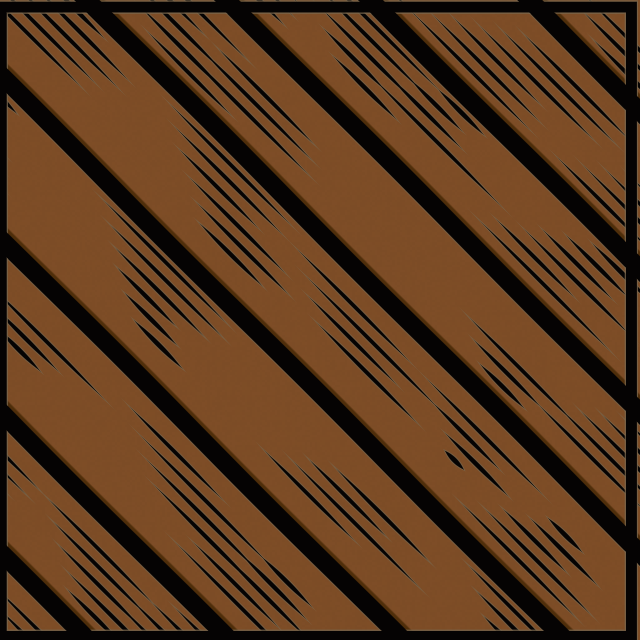
Reproduce this texture procedurally as a WebGL 2 fragment shader.

```glsl
#version 300 es
precision highp float;
// Diagonal brown wooden planks with black grooves, tapered grain strokes and a black frame.

#define GROOVE_HALF 0.0200   // half width of a groove, measured vertically
#define SHADOW_WIDTH 0.0100  // dark brown rim above each groove
#define RIM_WIDTH 0.0020     // pale line along the edges
#define LANE 0.0280          // spacing of grain strokes across a plank
#define CELL 0.4000          // spacing of stroke clusters along a plank
#define STROKE_HALF 0.0042   // half thickness of a grain stroke
#define STROKE_LENGTH 0.3300
#define CLUSTER_CHANCE 0.86
#define SEED 3.0

uniform vec2 u_resolution;
out vec4 fragColor;

const vec3 WOOD = vec3(0.49, 0.30, 0.15);
const vec3 SHADOW = vec3(0.31, 0.18, 0.04);
const vec3 RIM = vec3(0.47, 0.40, 0.30);
const vec3 INK = vec3(0.02, 0.01, 0.01);

// Uneven groove positions across the diagonal
const int GROOVES = 8;
const float GROOVE[GROOVES] = float[](-0.827, -0.579, -0.355, -0.137, 0.117, 0.371, 0.642, 0.863);

float hash(vec2 p) {
    return fract(sin(dot(p + SEED, vec2(127.1, 311.7))) * 43758.5453);
}

// Coverage of the region where a signed distance is negative
float fill(float dist, float aa) {
    return 1.0 - smoothstep(-0.5 * aa, 0.5 * aa, dist);
}

// Signed distance to the grain strokes: clusters of neighbouring lanes in each cell
float grainDistance(float along, float across, float plank) {
    float lane = floor(across / LANE);
    float offset = abs(across - (lane + 0.5) * LANE);
    float nearest = 1.0;
    for (int i = -1; i <= 1; i++) {
        float cell = floor(along / CELL) + float(i);
        vec2 id = vec2(cell, plank * 7.0);
        float count = 3.0 + floor(3.9 * hash(id));
        float index = lane - floor(hash(id + 1.3) * (8.0 - count));
        bool present = hash(id + 2.7) < CLUSTER_CHANCE;
        if (!present || index < 0.0 || index >= count) continue;

        // Strokes start in a slanted row and shorten towards one side
        float slant = hash(id + 4.1) < 0.65 ? 0.045 : -0.040;
        float rank = index / (count - 1.0);
        if (slant < 0.0) rank = 1.0 - rank;
        float vary = hash(id + vec2(lane * 3.1, 5.9));
        float taper = 0.85 * hash(id + 6.3) * rank;
        float size = STROKE_LENGTH * (1.0 - taper) * (0.75 + 0.5 * vary);
        float start = (cell + 0.25 * hash(id + 8.2)) * CELL + slant * index + 0.03 * vary;

        // Lens profile with pointed ends
        float u = (along - start) / size;
        float halfWidth = STROKE_HALF * (1.0 + 0.4 * taper) * 4.0 * u * (1.0 - u);
        nearest = min(nearest, offset - halfWidth);
    }
    return nearest;
}

void main() {
    vec2 p = gl_FragCoord.xy / u_resolution;
    p.y = 1.0 - p.y;
    float pixel = 1.0 / min(u_resolution.x, u_resolution.y);
    float aa = 2.0 * pixel;

    // Diagonal axes: along runs down the plank, across runs from plank to plank
    float along = p.x + p.y;
    float across = p.y - p.x;

    // Nearest groove and the plank that holds this point
    float plank = 0.0;
    float plankStart = GROOVE[0] - 0.24;
    float side = 1.0;
    for (int i = 0; i < GROOVES; i++) {
        float center = GROOVE[i] + 0.0015 * sin(along * 7.0 + float(i) * 2.4);
        float d = across - center;
        if (abs(d) < abs(side)) side = d;
        if (d > 0.0) {
            plank = float(i + 1);
            plankStart = GROOVE[i];
        }
    }

    // Wood with a faint mottling
    vec3 color = WOOD * (0.99 + 0.02 * hash(floor(p * 256.0)));

    // Grain strokes with pale outlines
    float grain = grainDistance(along, across - plankStart - GROOVE_HALF, plank);
    color = mix(color, RIM, 0.8 * fill(grain - RIM_WIDTH, aa));
    color = mix(color, INK, fill(grain, aa));

    // Grooves: shadow above, pale rim below, black core
    float groove = abs(side) - GROOVE_HALF;
    if (side < 0.0) {
        color = mix(color, SHADOW, 1.0 - smoothstep(0.5 * SHADOW_WIDTH, SHADOW_WIDTH, groove));
    } else {
        color = mix(color, RIM, 0.8 * fill(groove - RIM_WIDTH, aa));
    }
    color = mix(color, INK, fill(groove, aa));

    // Frame, with a sliver of the planks beyond its top and right edges
    vec2 inset = abs(p - vec2(0.4942, 0.5026)) - vec2(0.4838, 0.4831);
    float inner = -max(inset.x, inset.y);
    float outer = max(p.x - 0.995, 0.0026 - p.y);
    float frame = max(inner, outer);
    color = mix(color, RIM, 0.8 * fill(frame - RIM_WIDTH, pixel) * (1.0 - fill(groove, aa)));
    color = mix(color, INK, fill(frame, pixel));

    fragColor = vec4(color, 1.0);
}
```
